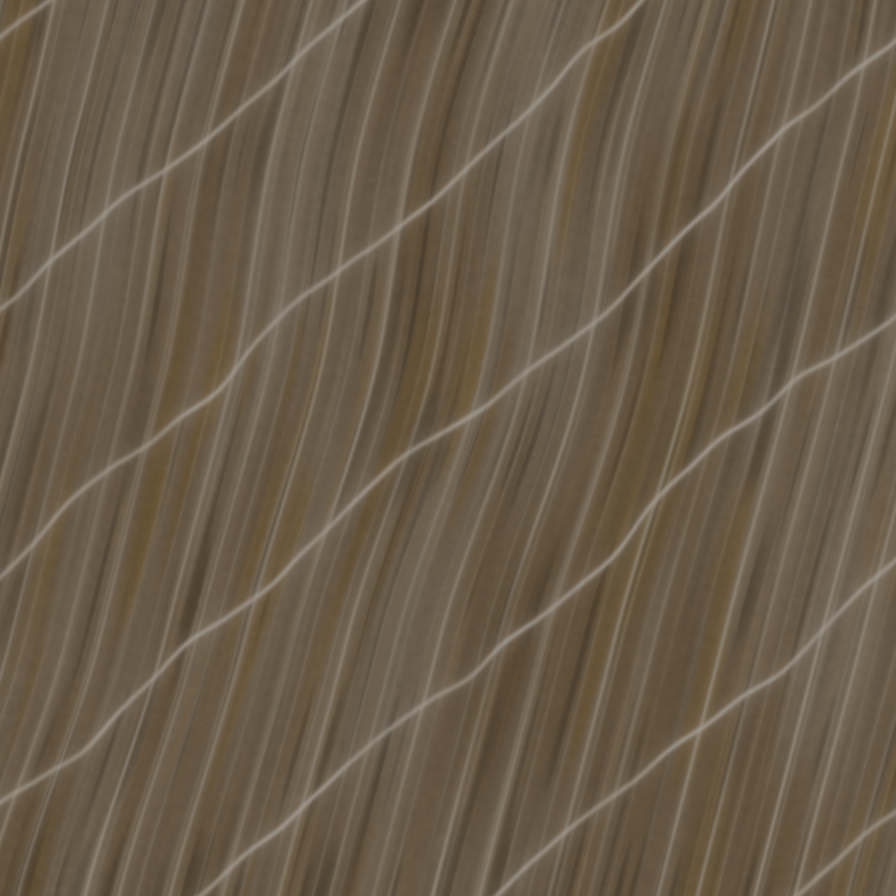
Write a WebGL 1 fragment shader that draws this texture.

```glsl
precision highp float;
uniform vec2 u_resolution;

const vec3 BROWN = vec3(0.375, 0.312, 0.228);
const vec3 GREY = vec3(0.418, 0.368, 0.304);
const vec3 OCHRE = vec3(0.405, 0.318, 0.185);
const vec3 FIBRE_COLOR = vec3(0.56, 0.525, 0.47);
const vec3 VEIN_COLOR = vec3(0.62, 0.595, 0.555);

const float GRAIN_LEAN = 0.25;      // sideways shift per unit of height
const float GRAIN_SWAY = 0.03;
const float FIBRE_SPACING = 0.056;
const float FIBRE_WIDTH = 0.0024;
const float FIBRE_HAZE = 0.009;
const float VEIN_SLOPE = 0.86;
const float VEIN_SPACING = 0.2855;
const float VEIN_PHASE = 0.3;
const float VEIN_SWAY = 0.036;
const float VEIN_WIDTH = 0.0033;
const float VEIN_HAZE = 0.013;
const float STREAK_CONTRAST = 0.075;
const float DARK_STREAK = 0.17;
const float SPECKLE = 0.035;

float hash(vec2 p) {
  vec3 q = fract(p.xyx * vec3(0.1031, 0.1030, 0.0973));
  q += dot(q, q.yzx + 33.33);
  return fract((q.x + q.y) * q.z);
}

float noise(vec2 p) {
  vec2 i = floor(p);
  vec2 f = fract(p);
  f = f * f * (3.0 - 2.0 * f);
  return mix(mix(hash(i), hash(i + vec2(1.0, 0.0)), f.x),
             mix(hash(i + vec2(0.0, 1.0)), hash(i + 1.0), f.x), f.y);
}

float bell(float d, float width) {
  return exp(-d * d / (width * width));
}

// Pale, jittered lines along the grain: sharp core plus soft haze
float fibres(vec2 g, float spacing, float seed) {
  float cell = g.x / spacing;
  float id = floor(cell);
  float center = 0.5 + 0.4 * (hash(vec2(id, seed)) - 0.5);
  float d = (fract(cell) - center) * spacing;
  float fade = 0.3 + 0.7 * noise(vec2(id * 7.3 + seed, g.y * 4.0));
  float scale = spacing / FIBRE_SPACING;
  return fade * (0.62 * bell(d, FIBRE_WIDTH * mix(scale, 1.0, 0.5))
               + 0.26 * bell(d, FIBRE_HAZE * scale));
}

// Long diagonal veins, each with its own bends
float veins(vec2 p) {
  float cell = (p.y - VEIN_SLOPE * p.x) / VEIN_SPACING - VEIN_PHASE + 0.5;
  float id = floor(cell);
  float along = p.x + 0.5 * p.y;
  float sway = noise(vec2(along * 6.0, id * 9.7)) - 0.5
             + 0.3 * (noise(vec2(along * 17.0, id * 5.3 + 40.0)) - 0.5);
  float d = (fract(cell) - 0.5) * VEIN_SPACING + VEIN_SWAY * sway;
  d /= length(vec2(1.0, VEIN_SLOPE));
  float strength = 0.75 + 0.25 * noise(vec2(along * 14.0, id * 3.1 + 80.0));
  return strength * (0.72 * bell(d, VEIN_WIDTH) + 0.16 * bell(d, VEIN_HAZE));
}

void main() {
  vec2 p = gl_FragCoord.xy / u_resolution.y;

  // Grain coordinates: x across the fibres, y along them
  vec2 g = vec2(p.x - GRAIN_LEAN * p.y + 2.0, p.y + 2.0);
  g.x += GRAIN_SWAY * (noise(vec2(g.x * 2.5, g.y * 3.5)) - 0.5);

  // Broad patches of brown, grey and ochre
  float patches = 0.6 * noise(g * vec2(13.0, 3.0))
                + 0.4 * noise(g * vec2(45.0, 4.0) + 20.0);
  vec3 color = mix(BROWN, GREY, smoothstep(0.2, 0.8, patches));
  float warm = noise(g * vec2(18.0, 3.5) + 50.0)
             * noise(g * vec2(70.0, 5.0) + 90.0);
  color = mix(color, OCHRE, 0.65 * smoothstep(0.3, 0.75, warm));

  // Fine streaks and speckle
  float streaks = noise(g * vec2(80.0, 4.0)) + noise(g * vec2(170.0, 7.0)) - 1.0;
  color *= 1.0 + STREAK_CONTRAST * streaks;
  float dark = smoothstep(0.62, 0.95, noise(g * vec2(120.0, 6.0) + 130.0));
  color *= 1.0 - DARK_STREAK * dark;
  float speckle = noise(p * 230.0) + noise(p * vec2(110.0, 140.0) + 60.0) - 1.0;
  color *= 1.0 + SPECKLE * speckle;

  // Pale lines on top
  color = mix(color, FIBRE_COLOR, fibres(g, FIBRE_SPACING, 3.0));
  color = mix(color, FIBRE_COLOR, 0.35 * fibres(g, 0.5 * FIBRE_SPACING, 11.0));
  color = mix(color, VEIN_COLOR, veins(p));

  gl_FragColor = vec4(color, 1.0);
}
```
